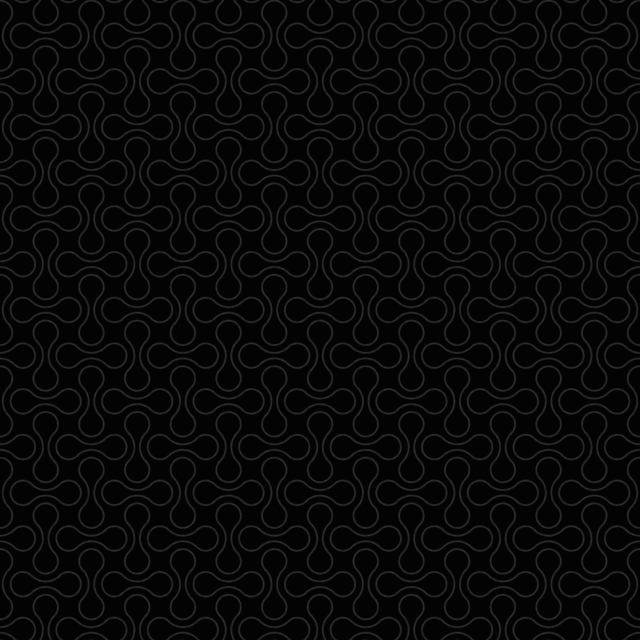
This pattern is drawn by a three.js fragment shader. Its source:

```glsl
#define CELLS 14.0                 // two cells per repeat: 7 repeats each way
#define SHIFT vec2(0.0, 0.22)      // lattice offset, in cells
#define LOBE_RADIUS 0.268
#define LINE_HALF 0.020            // half the stroke width, in cells
#define LINE_SOFT 0.018            // edge softness, in cells
#define GROUND vec3(0.01)
#define LINE_DIM vec3(0.14)
#define LINE_BRIGHT vec3(0.19)

varying vec2 vUv;

const float TAU = 6.2831853;

// Distance to the outlines inside one cell, whose own dumbbell lies along x
float dumbbellOutline(vec2 q) {
  // The neck arc is tangent to the lobe on the diagonal between their centres
  float neckRadius = sqrt(0.5) - LOBE_RADIUS;
  float toSide = length(q - vec2(0.0, 0.5));
  float toEnd = length(q - vec2(0.5, 0.0));
  float neighbourLobe = abs(toSide - LOBE_RADIUS);
  float ownOutline = q.x + q.y < 0.5
    ? abs(toSide - neckRadius)
    : abs(toEnd - LOBE_RADIUS);
  return min(neighbourLobe, ownOutline);
}

// Faint uneven inking; whole frequencies make it wrap
float inkTone(vec2 uv) {
  float a = sin(TAU * dot(uv, vec2(61.0, 37.0)));
  float b = sin(TAU * dot(uv, vec2(-43.0, 71.0)) + 2.0 * a);
  float c = sin(TAU * dot(uv, vec2(97.0, -29.0)) + b);
  return 0.5 + (a + b + c) / 6.0;
}

void main() {
  // Checkerboard of cells, alternating horizontal and vertical dumbbells
  vec2 p = vUv * CELLS - SHIFT;
  vec2 id = floor(p + 0.5);
  vec2 q = abs(p - id);
  bool upright = mod(id.x + id.y, 2.0) > 0.5;
  float d = dumbbellOutline(upright ? q.yx : q);

  // Thin soft stroke on the dark ground
  float stroke = 1.0 - smoothstep(LINE_HALF - LINE_SOFT, LINE_HALF + LINE_SOFT, d);
  vec3 ink = mix(LINE_DIM, LINE_BRIGHT, inkTone(vUv));
  gl_FragColor = vec4(mix(GROUND, ink, stroke), 1.0);
}
```
